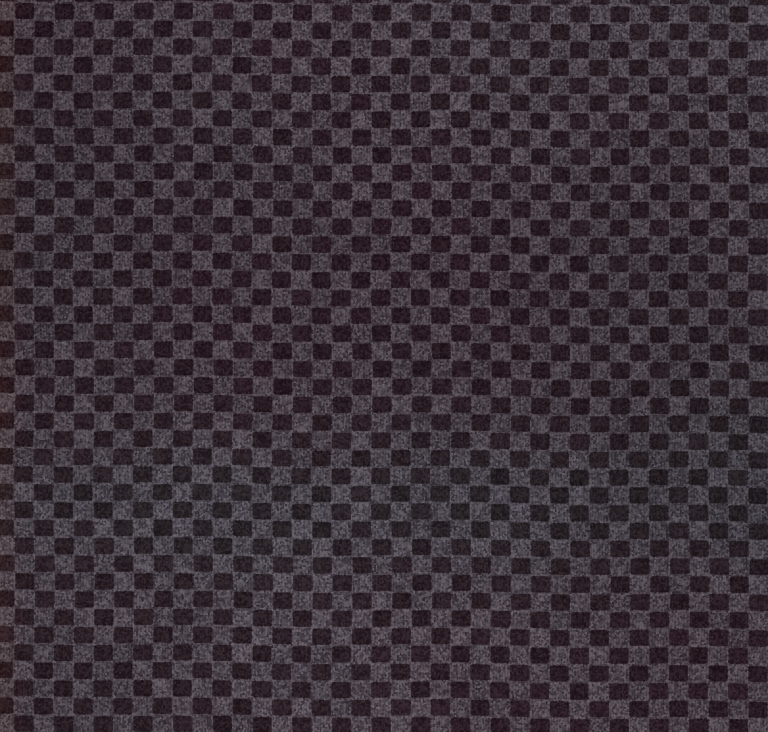
Write a WebGL 2 fragment shader that draws this texture.

```glsl
#version 300 es
precision highp float;
// Plain-weave synthetic cloth: a checker of dark and pale thread floats.
// Rounded boxes form the dark floats; ribs, lips and smooth cellular grain
// add fibre, and layered sines drift the tint across the whole cloth.

uniform vec2 u_resolution;
out vec4 fragColor;

const vec2  WEAVE_COUNT  = vec2(38.7, 41.08);  // floats across and up
const vec2  WEAVE_OFFSET = vec2(0.28, 0.01);
const float ROW_TILT     = 0.25;               // rows sink to the right
const vec2  DARK_HALF    = vec2(0.485, 0.455); // half size of a dark float
const float CORNER       = 0.13;
const float EDGE_SOFT    = 0.055;
const float THREADS      = 7.0;                // ribs inside one float
const vec2  GRAIN_COUNT  = vec2(400.0, 381.0);
const float GRAIN_PALE   = 0.19;
const float GRAIN_DARK   = 0.09;
const vec3  DARK_WARM    = vec3(0.150, 0.092, 0.122);
const vec3  DARK_COOL    = vec3(0.142, 0.122, 0.138);
const vec3  PALE_WARM    = vec3(0.292, 0.250, 0.278);
const vec3  PALE_COOL    = vec3(0.288, 0.270, 0.302);

vec2 hash2(vec2 p) {
    vec3 q = fract(vec3(p.xyx) * vec3(0.1031, 0.1030, 0.0973));
    q += dot(q, q.yzx + 33.33);
    return fract((q.xx + q.yz) * q.zy);
}

// Smooth cellular noise: nearby feature points blend their random shades.
float fibreGrain(vec2 p) {
    vec2 cell = floor(p);
    float shade = 0.0, total = 0.0;
    for (int j = -1; j <= 1; j++) {
        for (int i = -1; i <= 1; i++) {
            vec2 id = cell + vec2(i, j);
            vec2 away = id + hash2(id) - p;
            float weight = exp(-7.0 * dot(away, away));
            shade += weight * hash2(id + 71.0).x;
            total += weight;
        }
    }
    return shade / total - 0.5;
}

float roundedBox(vec2 p, vec2 halfSize, float radius) {
    vec2 d = abs(p) - halfSize + radius;
    return length(max(d, 0.0)) + min(max(d.x, d.y), 0.0) - radius;
}

// Broad drift from warm (0) to cool (1), with a cool band low on the cloth.
float coolness(vec2 uv) {
    float waves = 0.12 * sin(5.1 * uv.x + 3.0 * uv.y)
                + 0.10 * sin(9.0 * uv.y - 4.0 * uv.x + 1.3)
                + 0.06 * sin(17.0 * uv.x + 11.0 * uv.y);
    float fromBand = (uv.y - 0.31) / 0.10;
    float band = 0.55 * exp(-fromBand * fromBand);
    return clamp(0.22 + 0.25 * uv.x + waves + band, 0.0, 1.0);
}

void main() {
    vec2 uv = gl_FragCoord.xy / u_resolution;

    // Weave lattice with a faint waviness
    vec2 weave = uv * WEAVE_COUNT + WEAVE_OFFSET;
    weave.y += ROW_TILT * uv.x;
    weave += 0.035 * sin(uv.yx * vec2(23.0, 19.0));
    vec2 pixel = WEAVE_COUNT / u_resolution;
    vec2 id = floor(weave);
    vec2 local = fract(weave) - 0.5;
    vec2 vary = hash2(id + 19.0) - 0.5;
    float isDark = mod(id.x + id.y, 2.0);

    // Dark float shape, slightly different in each cell
    float soft = max(EDGE_SOFT, 0.8 * max(pixel.x, pixel.y));
    float dist = roundedBox(local, DARK_HALF + 0.025 * vary, CORNER);
    float dark = isDark * (1.0 - smoothstep(-soft, soft, dist));

    // Pale float: rounded profile, fine upright ribs, bright lip at its ends
    float grain = fibreGrain(uv * GRAIN_COUNT);
    float ribs = sin(6.2832 * THREADS * local.x + 3.0 * vary.x);
    float lip = smoothstep(0.36, 0.47, abs(local.y));
    float side = smoothstep(0.34, 0.48, -local.x);
    float paleLight = 1.0 + 0.05 * ribs + 0.07 * lip + 0.07 * side
                    - 0.25 * local.x * local.x + 0.13 * vary.y;

    // Dark float: dim, with a slight sheen along its middle
    float darkLight = 1.0 + 0.12 * cos(3.1416 * local.y) + 0.18 * vary.x
                    + 0.03 * ribs;

    float cool = coolness(uv);
    vec3 paleColor = mix(PALE_WARM, PALE_COOL, cool) * paleLight;
    vec3 darkColor = mix(DARK_WARM, DARK_COOL, cool) * darkLight;
    vec3 color = mix(paleColor, darkColor, dark);

    // Narrow shaded seam between rows, then the fibre grain
    float seam = 1.0 - smoothstep(0.0, 0.07, 0.5 - abs(local.y));
    color *= 1.0 - 0.09 * seam * (1.0 - isDark);
    color += grain * mix(GRAIN_PALE, GRAIN_DARK, dark);

    // Soft uneven light and a warm left border
    color *= 1.0 + 0.04 * sin(6.0 * uv.y + 2.0 * uv.x) - 0.03 * cos(7.0 * uv.x);
    color += vec3(0.02, 0.004, -0.008) * (1.0 - smoothstep(0.0, 0.04, uv.x));
    fragColor = vec4(clamp(color, 0.0, 1.0), 1.0);
}
```
